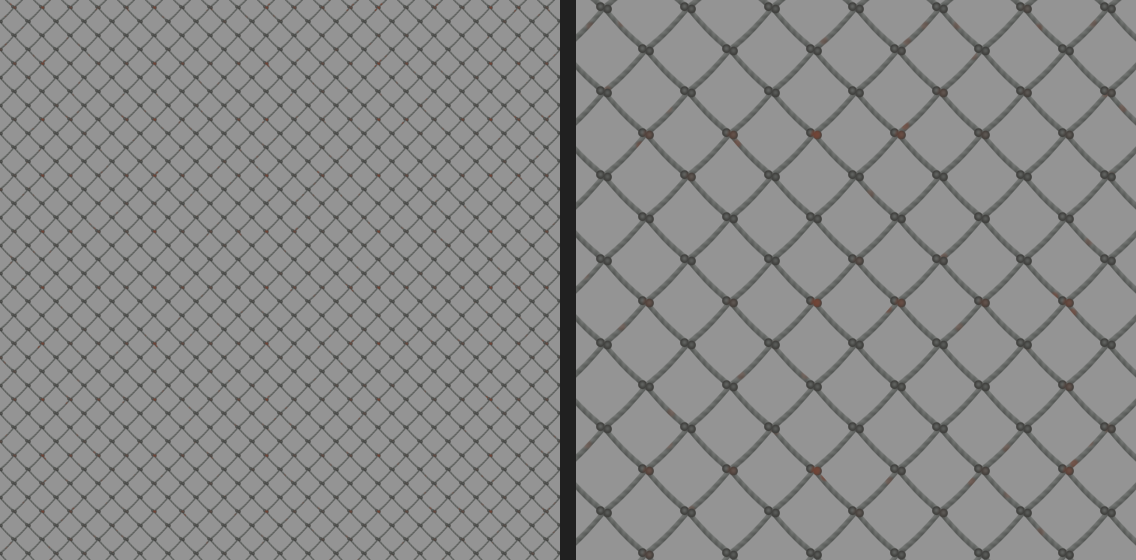
Left, the full canvas; right, a detail of the centre.
Reproduce this pattern procedurally as a Shadertoy shader.

```glsl
// Woven wire mesh: bowed diamond cells with twisted knots and scattered rust on flat grey.

const float CELLS = 20.0;                        // repeats across and down
const vec2  KNOT_ORIGIN = vec2(0.5, 0.74);       // first knot, in cells
const float WIRE_RADIUS = 0.031;                 // lengths below are in cells
const float WIRE_BOW = 0.028;
const float TWISTS = 7.0;                        // strand turns per wire segment pair
const float TURN_RADIUS = 0.052;
const vec2  TURN_OFFSET = vec2(0.042, -0.014);
const float FLECKS = 5.0;                        // rust fleck sites per cell side
const float FLECK_RADIUS = 0.045;

const vec3 BACKDROP   = vec3(0.58);
const vec3 WIRE_DARK  = vec3(0.33, 0.34, 0.33);
const vec3 WIRE_LIGHT = vec3(0.45, 0.46, 0.45);
const vec3 KNOT_DARK  = vec3(0.25, 0.25, 0.24);
const vec3 KNOT_LIGHT = vec3(0.41, 0.42, 0.41);
const vec3 RUST       = vec3(0.46, 0.26, 0.20);

const float TAU = 6.2831853;

float hash(vec2 p) {
    vec3 h = fract(p.xyx * vec3(0.1031, 0.1030, 0.0973));
    h += dot(h, h.yzx + 33.33);
    return fract((h.x + h.y) * h.z);
}

// Antialiased coverage of a shape from its signed distance.
float cover(float d, float pixel) {
    return clamp(0.5 - d / pixel, 0.0, 1.0);
}

// Centre of the closest knot on the staggered lattice.
vec2 nearestKnot(vec2 q) {
    vec2 whole = round(q);
    vec2 halfway = round(q - 0.5) + 0.5;
    return distance(q, whole) < distance(q, halfway) ? whole : halfway;
}

// Corrosion per knot: strong on a sparse grid, faint elsewhere.
float knotRust(vec2 knot) {
    vec2 id = mod(knot, CELLS);
    float chance = hash(id * 2.0 + 7.0);
    bool rustyRow = fract(id.x) < 0.25 && mod(id.y, 2.0) == 1.0;
    if (rustyRow) return mod(id.x, 4.0) == 1.0 ? 0.85 : 0.6 * chance;
    return 0.25 * smoothstep(0.8, 1.0, chance);
}

// Wrapping cellular flecks: one jittered spot at a few of the sites.
float rustFlecks(vec2 q) {
    vec2 site = floor(q * FLECKS);
    vec2 id = mod(site, CELLS * FLECKS);
    vec2 jitter = 0.3 + 0.4 * vec2(hash(id + 3.1), hash(id + 17.7));
    float d = length(q - (site + jitter) / FLECKS);
    return step(0.91, hash(id)) * smoothstep(FLECK_RADIUS * 1.6, FLECK_RADIUS * 0.5, d);
}

void mainImage(out vec4 fragColor, in vec2 fragCoord) {
    vec2 q = fragCoord / iResolution.xy * CELLS - KNOT_ORIGIN;
    float pixel = 1.2 * CELLS / min(iResolution.x, iResolution.y);

    // Wires: two diagonal families, sagging between knots.
    vec2 bowed = q + vec2(0.0, WIRE_BOW * abs(sin(TAU * q.x)));
    vec2 diagonal = vec2(bowed.x + bowed.y, bowed.x - bowed.y);
    vec2 offset = diagonal - round(diagonal);
    bool rising = abs(offset.y) < abs(offset.x);
    float side = (rising ? -offset.y : offset.x) * 0.7071;
    float along = rising ? diagonal.x : diagonal.y;

    // Strand shading: lit upper side broken by the twist.
    float twist = 0.5 + 0.5 * sin(TAU * (TWISTS * along + side / WIRE_RADIUS * 0.2));
    float lit = 0.65 * smoothstep(-WIRE_RADIUS, WIRE_RADIUS, side) + 0.35 * twist;
    vec3 wire = mix(WIRE_DARK, WIRE_LIGHT, lit);

    // Rust gathers near corroded knots and in loose flecks.
    vec2 knot = nearestKnot(q);
    vec2 local = q - knot;
    float rust = knotRust(knot);
    wire = mix(wire, RUST, rustFlecks(q) * (0.3 + 0.5 * rust));
    vec3 color = mix(BACKDROP, wire, cover(abs(side) - WIRE_RADIUS, pixel));

    // Knots: two overlapping turns of wire, dark at the rim.
    float leftTurn = length(local + TURN_OFFSET) - TURN_RADIUS;
    float rightTurn = length(local - TURN_OFFSET) - TURN_RADIUS;
    float turn = min(leftTurn, rightTurn);
    float sheen = smoothstep(0.0, -TURN_RADIUS, turn) * (0.7 + 6.0 * local.y);
    vec3 knotColor = mix(KNOT_DARK, KNOT_LIGHT, clamp(sheen, 0.0, 1.0));
    float rustSpot = rust * smoothstep(0.09, 0.02, length(local - TURN_OFFSET * 0.6));
    knotColor = mix(knotColor, RUST, rustSpot);
    color = mix(color, knotColor, cover(turn, pixel));

    fragColor = vec4(color, 1.0);
}
```
